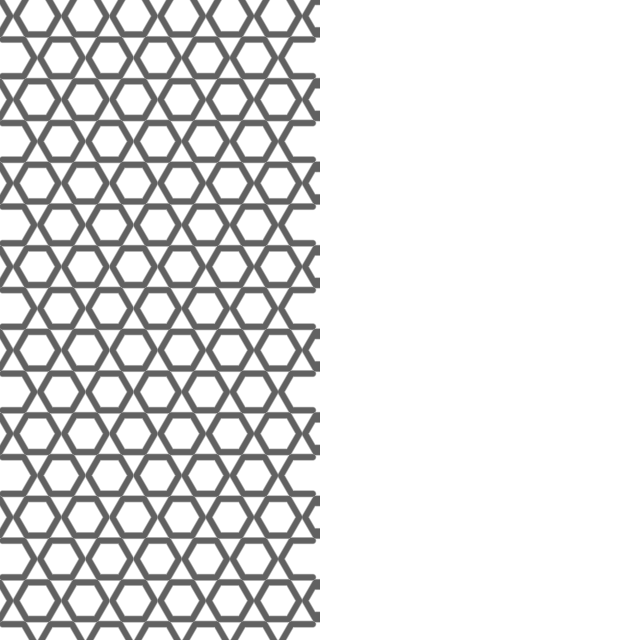
Give the GLSL for this pattern, as a WebGL 1 fragment shader.

```glsl
precision highp float;

// Grey hexagon rings that meet at their corners, leaving small triangles between them.
// Staggered rows of outlined hexagons come from a hexagon distance function; they fill
// the left half of a white canvas, with opened rings along its cut sides.

uniform vec2 u_resolution;

const float APOTHEM = 0.381;     // centre to the middle of a stroke, in hexagon pitches
const float HALF_STROKE = 0.066;
const float ROW_HEIGHT = 0.867;

// Distance to the flat top or bottom side alone
float flatSide(vec2 q) {
  q = abs(q);
  return length(q - vec2(min(q.x, 0.57735 * APOTHEM), APOTHEM));
}

// Distance to the outline of a flat-topped hexagon
float hexOutline(vec2 q) {
  const vec2 fold = vec2(-0.866025, 0.5);
  q = abs(q);
  q -= 2.0 * min(dot(fold, q), 0.0) * fold;
  return flatSide(q);
}

// Signed distance to the stroke of the closest hexagon in one row
float rowStroke(vec2 p, float row) {
  float odd = mod(row, 2.0);
  float centre = floor(p.x - 0.5 * odd + 0.5) + 0.5 * odd;
  vec2 q = p - vec2(centre, row * ROW_HEIGHT);
  float d = hexOutline(q);

  // Outermost rings of the odd rows lose their outer slanted sides
  float fromMiddle = centre - 2.5;
  if (odd > 0.5 && abs(fromMiddle) > 2.9 && fromMiddle * q.x > 0.0) d = flatSide(q);

  // The first row has no top sides
  if (abs(row) < 0.5 && q.y < 0.0) d = abs(dot(abs(q), vec2(0.866025, 0.5)) - APOTHEM);
  d -= HALF_STROKE;

  // Thick stubs where even rows reach the right cut
  if (odd < 0.5) d = min(d, max(abs(abs(q.y) - 0.334) - 0.104, 5.74 - p.x));
  return d;
}

void main() {
  vec2 uv = gl_FragCoord.xy / u_resolution;
  float pitches = 13.287;
  vec2 p = vec2(uv.x, 1.0 - uv.y) * pitches - vec2(0.773, 0.334);

  float row = floor(p.y / ROW_HEIGHT);
  float d = min(rowStroke(p, row), rowStroke(p, row + 1.0));

  float pixel = 1.0 / u_resolution.x;
  float soft = max(0.021, 0.75 * pitches * pixel);
  float ink = 1.0 - smoothstep(-soft, soft, d);
  ink *= clamp((0.5 - uv.x) / pixel + 0.5, 0.0, 1.0);

  gl_FragColor = vec4(mix(vec3(1.0), vec3(0.38), ink), 1.0);
}
```
